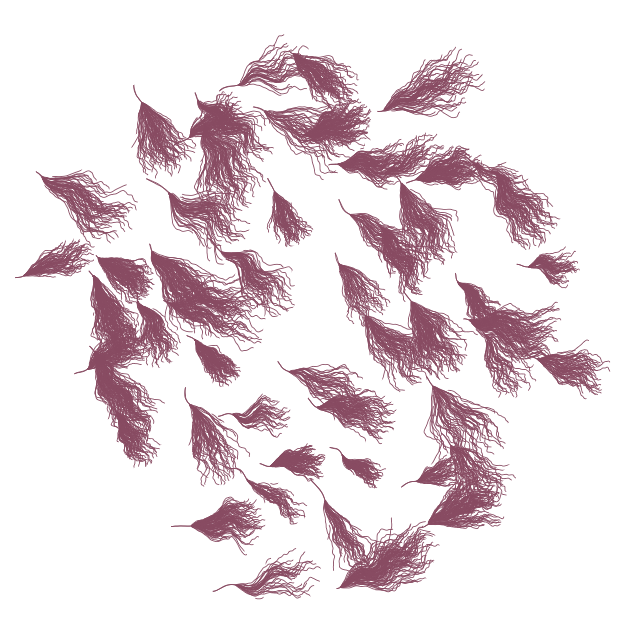
This pattern is drawn by a WebGL 1 fragment shader. Its source:

```glsl
precision highp float;
// Scattered plum-coloured plumes, each a fan of thin, frayed, wandering strands on white.
uniform vec2 u_resolution;

float hash(vec2 p) {
  vec3 q = fract(vec3(p.xyx) * 0.1031);
  q += dot(q, q.yzx + 33.33);
  return fract((q.x + q.y) * q.z);
}

// 1D gradient noise: value in x, derivative in y
vec2 noise(float x, float seed) {
  float cell = floor(x), f = x - cell;
  float g0 = 2.0 * hash(vec2(cell, seed)) - 1.0;
  float g1 = 2.0 * hash(vec2(cell + 1.0, seed)) - 1.0;
  float a = g0 * f, b = g1 * (f - 1.0);
  float w = f * f * (3.0 - 2.0 * f);
  return vec2(mix(a, b, w), mix(g0, g1, w) + (b - a) * 6.0 * f * (1.0 - f));
}

// Uncovered fraction left by one plume; q runs along its axis from 0 to 1
float plumeGap(vec2 q, float id, float size, float pixel) {
  float stemEnd = 0.03 + 0.2 * hash(vec2(id, 5.1));
  float spread = mix(0.36, 0.62, hash(vec2(id, 6.3)));
  float strands = mix(30.0, 110.0, hash(vec2(id, 7.7)));

  // The axis itself bends gently
  vec2 bend = noise(q.x * 4.0, id + 900.0) * vec2(0.14, 0.56);
  float t = max(q.x - stemEnd, 0.0);
  float fan = t * (1.5 - 0.6 * t);
  float fanSlope = t > 0.0 ? 1.5 - 1.2 * t : 0.0;
  float gap = 1.0;

  for (int k = 0; k < 110; k++) {
    float n = float(k);
    if (n > strands || gap < 0.01) break;
    float seed = id * 113.0 + n;
    float side = hash(vec2(seed, 1.3)) + hash(vec2(seed, 2.9)) - 1.0;
    float lateral = q.y - bend.x - spread * side * fan;
    if (abs(lateral) > 0.13) continue;

    // Two strands form the stem; the others branch off beyond it
    float early = hash(vec2(seed, 3.7));
    float start = n < 2.0 ? 0.0 : stemEnd + 0.35 * early * early;
    float end = 1.0 - 0.25 * side * side - 0.42 * hash(vec2(seed, 4.1));
    if (q.x < start - 0.02 || q.x > end + 0.02) continue;

    // Coarse drift and fine kinks grow towards the tip
    vec2 wander = noise(q.x * 6.0, seed) * vec2(0.16, 0.96)
                + noise(q.x * 23.0, seed + 0.5) * vec2(0.035, 0.8);
    float ramp = min(t * 1.6 + 0.1, 1.0);
    float slope = bend.y + spread * side * fanSlope + ramp * wander.y;
    float dist = abs(lateral - ramp * wander.x) * size / sqrt(1.0 + slope * slope);

    float line = clamp(0.5 + (0.00066 - dist) / pixel, 0.0, 1.0);
    float span = min(q.x - start, end - q.x) * size;
    gap *= 1.0 - line * clamp(0.5 + span / pixel, 0.0, 1.0);
  }
  return gap;
}

void main() {
  float pixel = 1.0 / min(u_resolution.x, u_resolution.y);
  vec2 p = (gl_FragCoord.xy - 0.5 * u_resolution) * pixel;
  float gap = 1.0;

  // Plumes on a jittered spiral, sparser towards the middle
  for (int i = 0; i < 54; i++) {
    float id = float(i);
    vec2 jitter = vec2(hash(vec2(id, 11.0)), hash(vec2(id, 12.0))) - 0.5;
    float around = 2.39996 * id;
    float radius = 0.41 * pow((id + 0.5) / 54.0, 0.42);
    vec2 center = radius * vec2(cos(around), sin(around)) + 0.09 * jitter;

    // Most plumes point right and down, some right and up
    float angle = mix(-1.15, 0.6, pow(hash(vec2(id, 13.0)), 1.4));
    float size = mix(0.1, 0.195, hash(vec2(id, 14.0)));
    vec2 axis = vec2(cos(angle), sin(angle));
    vec2 d = p - center;
    vec2 q = vec2(dot(d, axis), axis.x * d.y - axis.y * d.x) / size;
    q.x += 0.55;
    if (q.x < -0.03 || q.x > 1.03 || abs(q.y) > 0.62) continue;
    gap *= plumeGap(q, id, size, pixel);
  }

  vec3 plum = vec3(0.53, 0.29, 0.38);
  gl_FragColor = vec4(mix(plum, vec3(1.0), gap), 1.0);
}
```
